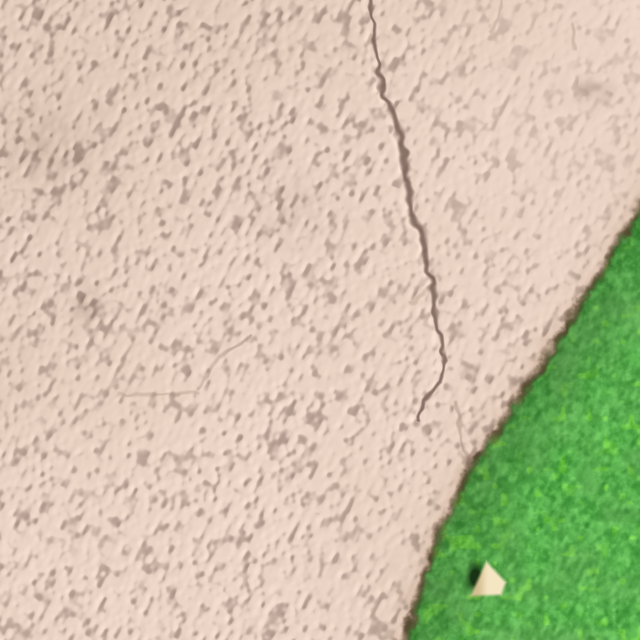
Reproduce this texture procedurally as a Shadertoy shader.

```glsl
// Pitted pink concrete with a winding crack, beside a diagonal lawn with one pale stone.

float hash(vec2 p) {
    vec3 q = fract(vec3(p.xyx) * 0.1031);
    q += dot(q, q.yzx + 33.33);
    return fract((q.x + q.y) * q.z);
}

float noise(vec2 p) {
    vec2 cell = floor(p), f = fract(p);
    f = f * f * (3.0 - 2.0 * f);
    float low = mix(hash(cell), hash(cell + vec2(1, 0)), f.x);
    float high = mix(hash(cell + vec2(0, 1)), hash(cell + vec2(1, 1)), f.x);
    return mix(low, high, f.y);
}

float fbm(vec2 p) {
    float sum = 0.0, weight = 0.5;
    for (int i = 0; i < 4; i++) {
        sum += weight * noise(p);
        p = mat2(1.6, 1.2, -1.2, 1.6) * p + 7.3;
        weight *= 0.5;
    }
    return sum / 0.9375;
}

float segment(vec2 p, vec2 a, vec2 b) {
    vec2 ab = b - a;
    return length(p - a - ab * clamp(dot(p - a, ab) / dot(ab, ab), 0.0, 1.0));
}

float stroke(float dist, float width) {
    return 1.0 - smoothstep(width * 0.2, width * 1.7, dist);
}

float blob(vec2 p, vec2 centre, vec2 radius) {
    vec2 q = (p - centre) / radius;
    return exp(-dot(q, q));
}

// Signed distance to the line a-b, positive on its left.
float halfPlane(vec2 p, vec2 a, vec2 b) {
    vec2 d = normalize(b - a);
    return d.x * (p.y - a.y) - d.y * (p.x - a.x);
}

// Small grains, stretched along a steep slant to the upper right.
float grains(vec2 p, float scale) {
    vec2 q = mat2(0.89, 0.45, -0.45, 0.89) * p;
    return 0.65 * noise(q * scale * vec2(1.25, 0.72)) + 0.35 * noise(q * scale * vec2(1.5, 1.2) + 19.0);
}

float lawnEdge(float y) {
    float x = 0.635 + 0.306 * min(y, 0.147);
    x += 0.479 * clamp(y - 0.147, 0.0, 0.117);
    x += 0.675 * clamp(y - 0.264, 0.0, 0.163);
    return x + 0.623 * max(y - 0.427, 0.0);
}

float mainCrack(vec2 p) {
    const vec2 path[14] = vec2[14](
        vec2(.579, 1.01), vec2(.586, .935), vec2(.599, .850), vec2(.615, .818),
        vec2(.632, .759), vec2(.641, .668), vec2(.661, .635), vec2(.667, .583),
        vec2(.677, .557), vec2(.681, .499), vec2(.693, .440), vec2(.688, .401),
        vec2(.661, .375), vec2(.652, .342));
    float d = 1.0;
    for (int i = 0; i < 13; i++) d = min(d, segment(p, path[i], path[i + 1]));
    return d;
}

vec3 concrete(vec2 p) {
    float broad = fbm(p * 5.0 + 3.0);
    vec3 col = mix(vec3(0.905, 0.815, 0.75), vec3(0.93, 0.84, 0.785), broad);
    col -= vec3(0.035, 0.035, 0.04) * smoothstep(0.5, 1.3, p.y + 0.5 - p.x);

    // Soft pits with a lit rim; the upper right is worn smoother.
    float worn = smoothstep(0.6, 0.85, p.x) * smoothstep(0.4, 0.75, p.y);
    float depth = grains(p, 96.0), lit = grains(p + vec2(0.005, -0.003), 96.0);
    float strength = mix(1.0, 0.5, worn) * (0.7 + 0.6 * broad);
    col -= vec3(0.185, 0.185, 0.175) * strength * smoothstep(0.5, 0.88, depth);
    col += 0.085 * strength * (lit - depth);

    // Weathered stains.
    float stain = 0.05 * blob(p, vec2(0.08, 0.77), vec2(0.07, 0.06));
    stain += 0.09 * blob(p, vec2(0.137, 0.518), vec2(0.022, 0.03));
    stain += 0.13 * blob(p, vec2(0.925, 0.857), vec2(0.028, 0.016));
    stain += 0.04 * blob(p, vec2(0.45, 0.67), vec2(0.07, 0.06));
    return col - stain * (0.3 + 1.2 * noise(p * 75.0));
}

vec3 grass(vec2 p, float inside) {
    float tuft = fbm(p * 95.0), blade = grains(p + 4.0, 125.0);
    vec3 col = mix(vec3(0.27, 0.59, 0.24), vec3(0.38, 0.72, 0.33), smoothstep(0.25, 0.75, tuft));
    col = mix(col, vec3(0.38, 0.62, 0.33), 0.6 * noise(p * 25.0));
    col += vec3(0.17, 0.18, 0.15) * (blade - 0.5);
    col += vec3(0.08, 0.09, -0.02) * smoothstep(0.7, 0.95, noise(p * 75.0 + 8.0));
    return col * mix(0.88, 1.04, smoothstep(0.0, 0.12, inside));
}

void mainImage(out vec4 fragColor, in vec2 fragCoord) {
    vec2 p = fragCoord / iResolution.xy;
    float px = 1.0 / min(iResolution.x, iResolution.y);
    vec2 warped = p + 0.009 * (vec2(noise(p * 80.0), noise(p * 80.0 + 31.0)) - 0.5);
    vec3 col = concrete(p);

    // Main crack, widest near its upper middle, and its fine branches.
    float width = mix(0.0027, 0.0046, smoothstep(0.4, 0.65, p.y) * (1.0 - smoothstep(0.83, 0.95, p.y)));
    width *= 0.7 + 0.6 * noise(p * 45.0);
    float d = mainCrack(warped);
    col += 0.04 * stroke(mainCrack(warped + vec2(0.009, 0.0)), 0.004);
    col = mix(col, vec3(0.45, 0.36, 0.32), 0.82 * stroke(d, width));
    d = min(segment(warped, vec2(.712, .375), vec2(.719, .323)), segment(warped, vec2(.719, .323), vec2(.734, .273)));
    d = min(d, min(segment(warped, vec2(.391, .473), vec2(.341, .440)), segment(warped, vec2(.341, .440), vec2(.310, .395))));
    col = mix(col, vec3(0.57, 0.47, 0.41), 0.35 * (0.6 + noise(p * 60.0)) * stroke(d, 0.003));
    d = min(segment(warped, vec2(.310, .388), vec2(.182, .382)), segment(warped, vec2(.672, .552), vec2(.638, .525)));
    d = min(d, min(segment(warped, vec2(.785, 1.0), vec2(.771, .948)), segment(warped, vec2(.895, .965), vec2(.897, .920))));
    col = mix(col, vec3(0.62, 0.52, 0.45), 0.3 * stroke(d, 0.003));

    // Lawn with a ragged, patchy soil border.
    float inside = (p.x - lawnEdge(p.y)) * 0.86 + 0.018 * (fbm(p * 60.0) - 0.5);
    col *= 1.0 - vec3(0.10, 0.13, 0.17) * exp(-abs(inside) * 55.0);
    col = mix(col, grass(p, inside), smoothstep(-0.003 - px, 0.003 + px, inside));
    float soil = smoothstep(-0.012, -0.001, inside) * (1.0 - smoothstep(0.0, 0.011, inside));
    col = mix(col, vec3(0.29, 0.24, 0.15), soil * (0.4 + 0.55 * noise(p * 55.0)));

    // Blunt stone and the dark hollow on its left.
    col = mix(col, vec3(0.08, 0.18, 0.07), 0.95 * min(1.0, 1.5 * blob(p, vec2(0.743, 0.098), vec2(0.011, 0.018))));
    vec2 left = vec2(.736, .069), right = vec2(.783, .071), side = vec2(.790, .090), top = vec2(.760, .122);
    float stone = min(halfPlane(p, left, right), halfPlane(p, right, side));
    stone = min(stone, min(halfPlane(p, side, top), halfPlane(p, top, left)));
    vec3 stoneCol = mix(vec3(0.83, 0.75, 0.57), vec3(0.96, 0.90, 0.76), smoothstep(0.745, 0.765, p.x));
    col = mix(col, stoneCol, smoothstep(-0.003 - px, 0.002 + px, stone));
    fragColor = vec4(clamp(col, 0.0, 1.0), 1.0);
}
```
